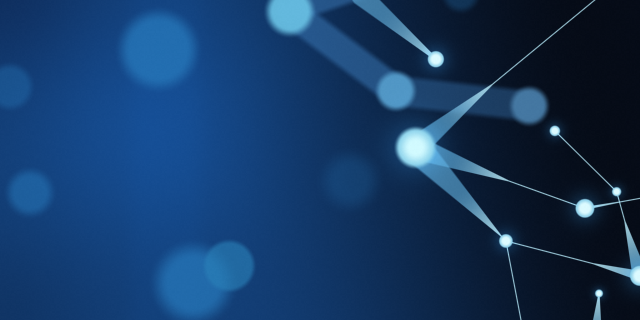
Write a WebGL 2 fragment shader that draws this background.

```glsl
#version 300 es
precision highp float;

uniform vec2 u_resolution;
out vec4 outColor;

float hash(vec2 p) {
    vec3 q = fract(vec3(p.xyx) * 0.1031);
    q += dot(q, q.yzx + 33.33);
    return fract((q.x + q.y) * q.z);
}

// Coverage of a shape, never sharper than a pixel
float cover(float dist, float blur) {
    float edge = max(blur, 0.75 / u_resolution.y);
    return 1.0 - smoothstep(-edge, edge, dist);
}

float glow(vec2 p, vec2 center, float size) {
    vec2 q = (p - center) / size;
    return exp(-dot(q, q));
}

void disc(inout vec3 color, vec2 p, vec2 center, float radius, float blur, vec3 tint, float alpha) {
    color = mix(color, tint, alpha * cover(length(p - center) - radius, blur));
}

// Wide, unfocused bar between two points
void band(inout vec3 color, vec2 p, vec2 a, vec2 b, float halfWidth, float alpha) {
    vec2 ab = b - a;
    float t = clamp(dot(p - a, ab) / dot(ab, ab), 0.0, 1.0);
    float dist = length(p - a - ab * t) - halfWidth;
    color = mix(color, vec3(0.22, 0.46, 0.70), alpha * cover(dist, 0.012));
}

// Line that starts wide and pale at a, then thins to a bright thread
void link(inout vec3 color, vec2 p, vec2 a, vec2 b, float startWidth, float taper) {
    vec2 ab = b - a;
    float t = clamp(dot(p - a, ab) / dot(ab, ab), 0.0, 1.0);
    float fat = max(1.0 - t / taper, 0.0);
    float halfWidth = 0.0017 + startWidth * fat;
    float dist = length(p - a - ab * t) - halfWidth;
    float wide = smoothstep(0.002, 0.025, halfWidth);
    vec3 tint = mix(vec3(0.70, 0.90, 0.96), vec3(0.36, 0.66, 0.84), wide);
    color = mix(color, tint, mix(0.85, 0.65, wide) * cover(dist, 0.12 * halfWidth));
}

// Small lit joint with a faint halo
void node(inout vec3 color, vec2 p, vec2 center, float radius) {
    color += vec3(0.05, 0.14, 0.20) * glow(p, center, radius * 1.7);
    disc(color, p, center, radius, 0.003, vec3(0.56, 0.82, 0.92), 1.0);
    disc(color, p, center, radius * 0.72, radius * 0.28, vec3(0.86, 0.98, 1.0), 1.0);
}

void main() {
    vec2 p = gl_FragCoord.xy / u_resolution.y;

    // Backdrop falls from blue to near black
    float shade = smoothstep(0.6, 1.95, p.x + 0.22 * (p.y - 0.5));
    vec3 color = mix(vec3(0.072, 0.24, 0.455), vec3(0.022, 0.045, 0.09), shade);
    color += vec3(0.012, 0.06, 0.115) * glow(p, vec2(0.46, 0.6), 0.38);
    color -= vec3(0.015, 0.06, 0.09) * glow(p, vec2(0.0, 1.05), 0.3);
    color -= vec3(0.01, 0.035, 0.06) * glow(p, vec2(0.0, 0.0), 0.28);
    color += vec3(0.0, 0.01, 0.02) * smoothstep(0.36, 0.46, p.x) * (1.0 - smoothstep(0.58, 0.68, p.x));

    // Distant blurred lights
    vec3 azure = vec3(0.15, 0.47, 0.73);
    disc(color, p, vec2(0.495, 0.844), 0.113, 0.028, azure, 0.78);
    disc(color, p, vec2(0.031, 0.729), 0.066, 0.016, azure, 0.38);
    disc(color, p, vec2(0.094, 0.398), 0.066, 0.020, azure, 0.55);
    disc(color, p, vec2(1.094, 0.435), 0.078, 0.035, azure, 0.24);
    disc(color, p, vec2(0.604, 0.115), 0.110, 0.035, azure, 0.75);
    disc(color, p, vec2(0.716, 0.169), 0.077, 0.010, vec3(0.16, 0.50, 0.72), 0.65);
    disc(color, p, vec2(1.440, 1.020), 0.052, 0.016, azure, 0.30);

    // Unfocused chain
    vec2 top = vec2(0.906, 0.964), middle = vec2(1.237, 0.716), tail = vec2(1.654, 0.669);
    band(color, p, top, vec2(1.13, 1.04), 0.035, 0.55);
    band(color, p, top, middle, 0.045, 0.55);
    band(color, p, middle, tail, 0.046, 0.42);
    disc(color, p, top, 0.069, 0.016, vec3(0.40, 0.74, 0.88), 0.95);
    disc(color, p, middle, 0.057, 0.013, vec3(0.33, 0.61, 0.79), 0.92);
    disc(color, p, tail, 0.056, 0.013, vec3(0.29, 0.50, 0.67), 0.88);

    // Focused network
    vec2 hub = vec2(1.299, 0.539), low = vec2(1.581, 0.247), right = vec2(1.828, 0.349);
    vec2 upper = vec2(1.362, 0.815), small = vec2(1.734, 0.591), joint = vec2(1.927, 0.401);
    vec2 corner = vec2(2.0, 0.138), foot = vec2(1.872, 0.083);
    link(color, p, vec2(1.13, 1.013), upper, 0.030, 1.1);
    link(color, p, hub, vec2(1.872, 1.011), 0.034, 0.42);
    link(color, p, hub, right, 0.036, 0.55);
    link(color, p, hub, low, 0.045, 0.95);
    link(color, p, corner, low, 0.014, 0.35);
    link(color, p, low, vec2(1.630, -0.01), 0.0, 1.0);
    link(color, p, small, joint, 0.0, 1.0);
    link(color, p, corner, joint, 0.022, 0.65);
    link(color, p, right, vec2(2.01, 0.382), 0.003, 0.6);
    link(color, p, vec2(1.865, -0.01), foot, 0.012, 1.0);

    color += vec3(0.05, 0.14, 0.20) * glow(p, hub, 0.085);
    disc(color, p, hub, 0.060, 0.010, vec3(0.54, 0.82, 0.92), 1.0);
    disc(color, p, hub, 0.040, 0.022, vec3(0.82, 0.98, 1.0), 1.0);
    node(color, p, upper, 0.025);
    node(color, p, small, 0.016);
    node(color, p, right, 0.029);
    node(color, p, joint, 0.014);
    node(color, p, low, 0.021);
    node(color, p, corner, 0.031);
    node(color, p, foot, 0.012);

    // Fine grain
    color += (hash(floor(p * 256.0)) - 0.5) * 0.008;
    outColor = vec4(clamp(color, 0.0, 1.0), 1.0);
}
```
